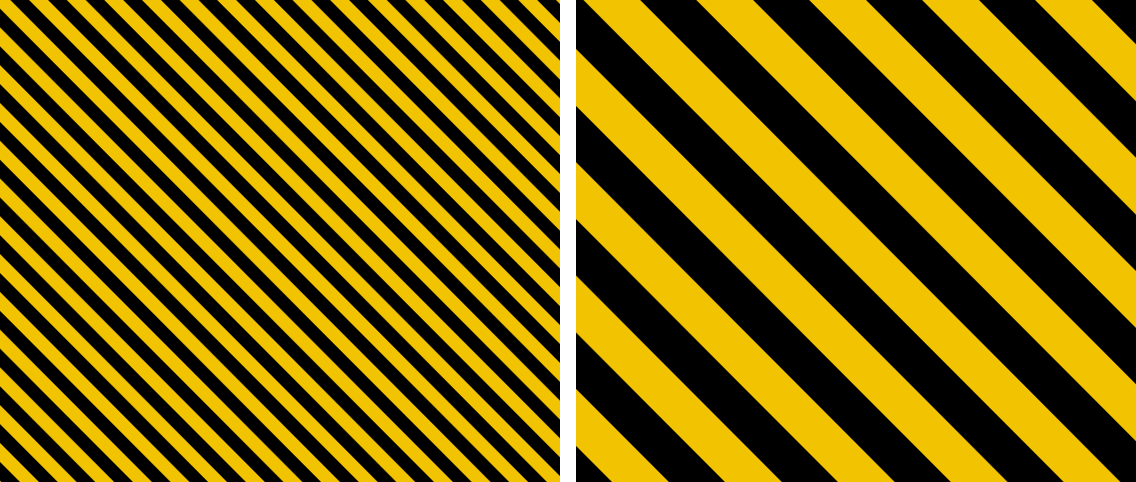
Left: the whole. Right: its middle third, enlarged.
Reproduce this pattern procedurally as a Shadertoy shader.

```glsl
// Diagonal hazard stripes: even yellow and black bands falling to the right at 45 degrees.

// Signed distance, in repeats, to the edge of the nearest yellow band (negative inside)
float bandDistance(float phase, float width) {
    return abs(fract(phase + 0.5) - 0.5) - 0.5 * width;
}

void mainImage(out vec4 fragColor, in vec2 fragCoord) {
    // Number of repeats across and down the canvas
    vec2 repeats = vec2(14.88, 12.76);
    vec2 uv = fragCoord / iResolution.xy;

    // Phase runs across the bands, anchored at the top left corner
    float phase = dot(repeats, uv - vec2(0.0, 1.0)) - 0.024;

    // Edge softened over about one pixel, measured across the band
    float pixel = length(repeats / iResolution.xy);
    float yellowMask = clamp(0.5 - bandDistance(phase, 0.503) / (1.1 * pixel), 0.0, 1.0);

    vec3 black = vec3(0.0);
    vec3 yellow = vec3(0.95, 0.765, 0.0);
    fragColor = vec4(mix(black, yellow, yellowMask), 1.0);
}
```
